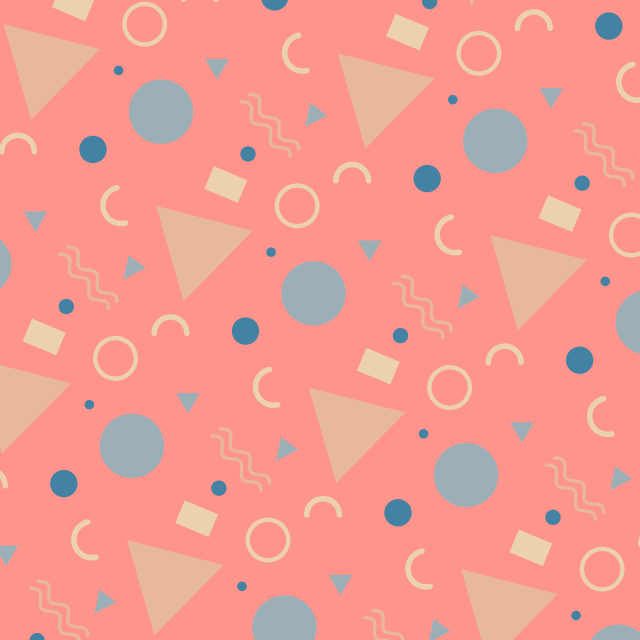
A WebGL 2 fragment shader for this pattern:

```glsl
#version 300 es
precision highp float;
// Playful scatter of flat triangles, discs, rings, arcs and squiggles on a tilted square lattice.

uniform vec2 u_resolution;
out vec4 fragColor;

#define GRID 768.0                     // design units across the canvas
#define ORIGIN vec2(376.3, 352.0)      // one lattice point, y measured downwards
#define STEP vec2(183.0, 218.0)        // lattice step; the other is perpendicular
#define ARC_HALF_WIDTH 3.3
#define RING_HALF_WIDTH 2.6
#define WAVE_HALF_WIDTH 2.0
#define WAVE_SIZE vec3(87.0, 36.0, 5.6) // length, period, amplitude
#define CORAL vec3(1.0, 0.58, 0.55)
#define TAN vec3(0.905, 0.72, 0.61)
#define GREY vec3(0.615, 0.685, 0.715)
#define CREAM vec3(0.92, 0.825, 0.675)
#define BLUE vec3(0.265, 0.51, 0.645)

// Offset from the nearest lattice copy of a point.
vec2 wrapCell(vec2 p) {
  vec2 side = vec2(STEP.y, -STEP.x);
  vec2 cell = vec2(dot(p, STEP), dot(p, side)) / dot(STEP, STEP);
  cell -= floor(cell + 0.5);
  return cell.x * STEP + cell.y * side;
}

float disc(vec2 p, float radius) {
  return length(p) - radius;
}

float ring(vec2 p, float radius) {
  return abs(length(p) - radius) - RING_HALF_WIDTH;
}

// Signed distance to the line a-b, positive on its outer side.
float edgeLine(vec2 p, vec2 a, vec2 b) {
  vec2 e = b - a;
  return dot(p - a, vec2(e.y, -e.x)) / length(e);
}

float triangle(vec2 p, vec2 a, vec2 b, vec2 c) {
  return max(edgeLine(p, a, b), max(edgeLine(p, b, c), edgeLine(p, c, a)));
}

float tiltedBox(vec2 p, vec2 halfSize, float angle) {
  vec2 axis = vec2(cos(angle), sin(angle));
  vec2 q = vec2(dot(p, axis), dot(p, vec2(-axis.y, axis.x)));
  vec2 d = abs(q) - halfSize;
  return length(max(d, 0.0)) + min(max(d.x, d.y), 0.0);
}

// Half circle bulging towards axis, with round ends.
float halfArc(vec2 p, float radius, vec2 axis) {
  float along = dot(p, axis);
  float across = abs(dot(p, vec2(-axis.y, axis.x)));
  float d = along > 0.0 ? abs(length(p) - radius)
                        : length(vec2(across - radius, along));
  return d - ARC_HALF_WIDTH;
}

// Sine stroke starting at the origin of q, with round ends.
float wave(vec2 q) {
  float k = 6.2832 / WAVE_SIZE.y;
  float s = clamp(q.x, 0.0, WAVE_SIZE.x);
  float slope = WAVE_SIZE.z * k * cos(k * s);
  float rise = q.y - WAVE_SIZE.z * sin(k * s);
  return length(vec2(q.x - s, rise / sqrt(1.0 + slope * slope))) - WAVE_HALF_WIDTH;
}

// Two parallel waves running along the lattice step.
float wavePair(vec2 p) {
  vec2 axis = normalize(STEP);
  vec2 q = vec2(dot(p, axis), dot(p, vec2(axis.y, -axis.x)));
  return min(wave(q), wave(q - vec2(0.0, 13.2)));
}

void main() {
  vec2 uv = gl_FragCoord.xy / u_resolution.y;
  vec2 p = vec2(uv.x, 1.0 - uv.y) * GRID - ORIGIN;
  float pixel = GRID / u_resolution.y;

  // Tan: large triangle and squiggles
  float tanShapes = triangle(wrapCell(p - vec2(-139.0, -57.0)),
                             vec2(-50.0, -48.0), vec2(66.0, -18.0), vec2(-17.0, 66.5));
  tanShapes = min(tanShapes, wavePair(wrapCell(p - vec2(96.7, -12.0))));

  // Grey: large disc and two small triangles
  float greyShapes = disc(wrapCell(p), 38.6);
  greyShapes = min(greyShapes, triangle(wrapCell(p - vec2(67.2, -55.0)),
                   vec2(-14.2, -8.3), vec2(14.2, -8.3), vec2(0.0, 16.5)));
  greyShapes = min(greyShapes, triangle(wrapCell(p - vec2(184.0, 4.0)),
                   vec2(-5.0, -14.7), vec2(15.3, 0.5), vec2(-11.0, 14.3)));

  // Cream: box, ring and two half arcs
  float creamShapes = tiltedBox(wrapCell(p - vec2(77.7, 87.4)), vec2(21.7, 14.7), 0.395);
  creamShapes = min(creamShapes, ring(wrapCell(p - vec2(-19.7, -105.0)), 24.3));
  creamShapes = min(creamShapes, halfArc(wrapCell(p - vec2(46.3, -135.0)), 19.6, vec2(0.0, -1.0)));
  creamShapes = min(creamShapes, halfArc(wrapCell(p - vec2(-48.0, 112.5)), 21.7, vec2(-0.974, 0.228)));

  // Blue: three dots
  float blueShapes = disc(wrapCell(p - vec2(-81.7, 45.3)), 16.4);
  blueShapes = min(blueShapes, disc(wrapCell(p - vec2(104.3, 50.8)), 9.2));
  blueShapes = min(blueShapes, disc(wrapCell(p - vec2(-51.0, -49.4)), 5.7));

  // Flat colour layers with edges one pixel soft
  vec4 cover = clamp(0.5 - vec4(tanShapes, greyShapes, creamShapes, blueShapes) / pixel, 0.0, 1.0);
  vec3 colour = mix(CORAL, TAN, cover.x);
  colour = mix(colour, GREY, cover.y);
  colour = mix(colour, CREAM, cover.z);
  colour = mix(colour, BLUE, cover.w);
  fragColor = vec4(colour, 1.0);
}
```
